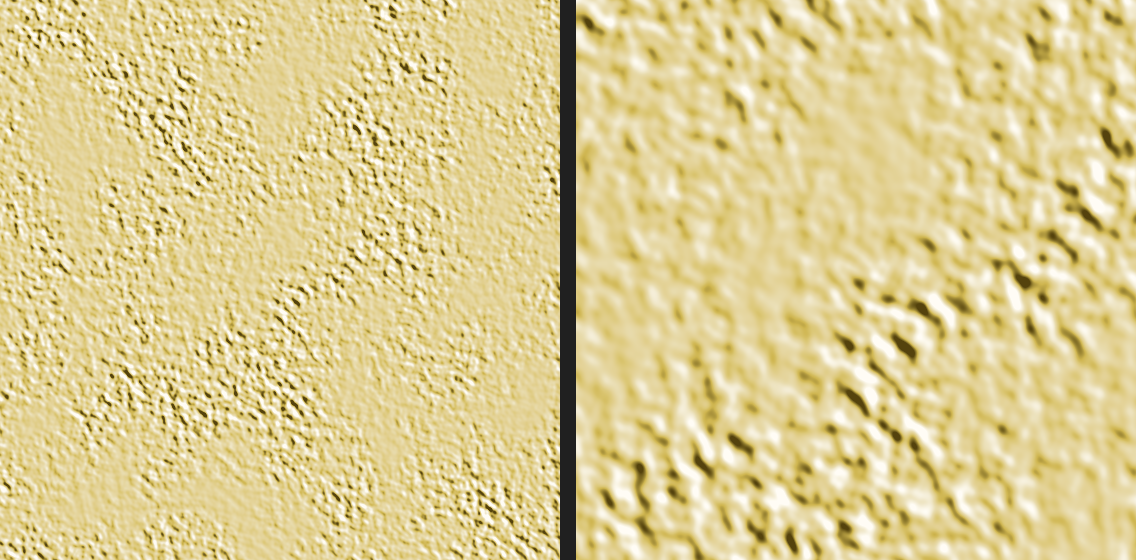
Left: the whole. Right: its middle third, enlarged.
Give the GLSL for this texture, as a three.js fragment shader.

```glsl
// Sandy yellow plaster: fine embossed grain lit from the upper right.
varying vec2 vUv;

#define GRAIN_FREQ 66.0     // main grains across the canvas
#define FINE_FREQ 127.0     // fine grit across the canvas
#define FINE_HEIGHT 0.45    // height of the grit against the grains
#define GRAIN_STRETCH 0.82  // below 1 lengthens grains across the light
#define LIGHT_ANGLE 0.62    // direction of the light in radians
#define RELIEF_STEP 0.005   // distance over which the slope is taken
#define CONTRAST 4.5        // scales the slope to unit spread
#define PATCH_FREQ 5.0      // size of rough and smooth patches
#define PATCH_DEPTH 1.3     // difference between those patches

const float TAU = 6.28318;

float hash(vec2 p) {
  vec3 q = fract(vec3(p.xyx) * 0.1031);
  q += dot(q, q.yzx + 33.33);
  return fract((q.x + q.y) * q.z);
}

vec2 rotate(vec2 p, float angle) {
  float c = cos(angle), s = sin(angle);
  return vec2(c * p.x - s * p.y, s * p.x + c * p.y);
}

// Contribution of one lattice corner with a random unit gradient
float corner(vec2 cell, vec2 offset) {
  float angle = TAU * hash(cell);
  return dot(vec2(cos(angle), sin(angle)), offset);
}

float gradientNoise(vec2 p) {
  vec2 i = floor(p), f = fract(p);
  vec2 u = f * f * f * (f * (f * 6.0 - 15.0) + 10.0);
  vec2 e = vec2(1.0, 0.0);
  float low = mix(corner(i, f), corner(i + e.xy, f - e.xy), u.x);
  float high = mix(corner(i + e.yx, f - e.yx), corner(i + e.xx, f - e.xx), u.x);
  return mix(low, high, u.y);
}

// Height of the surface; the x axis points to the light
float surfaceHeight(vec2 p) {
  p.y *= GRAIN_STRETCH;
  float grains = gradientNoise(rotate(p, 0.5) * GRAIN_FREQ + 210.0);
  float grit = gradientNoise(rotate(p, 1.2) * FINE_FREQ + 350.0);
  return grains + FINE_HEIGHT * grit;
}

// Rough and smooth areas, averaging about one
float roughness(vec2 p) {
  float broad = gradientNoise(p * PATCH_FREQ + 40.0);
  float small = gradientNoise(rotate(p, 0.7) * PATCH_FREQ * 2.7 + 90.0);
  return max(1.0 + PATCH_DEPTH * (broad + 0.7 * small), 0.3);
}

float ramp(float from, float to, float x) {
  return clamp((x - from) / (to - from), 0.0, 1.0);
}

// Shadow to highlight, stops placed by the spread of the shade
vec3 sandColor(float shade) {
  vec3 pit = vec3(0.33, 0.26, 0.05);
  vec3 olive = vec3(0.55, 0.47, 0.17);
  vec3 ochre = vec3(0.81, 0.71, 0.31);
  vec3 straw = vec3(0.86, 0.78, 0.46);
  vec3 sand = vec3(0.89, 0.82, 0.58);
  vec3 cream = vec3(0.91, 0.86, 0.68);
  vec3 ivory = vec3(0.95, 0.92, 0.82);
  vec3 glint = vec3(1.0, 0.99, 0.96);
  vec3 color = mix(pit, olive, ramp(-3.4, -2.6, shade));
  color = mix(color, ochre, ramp(-2.6, -1.65, shade));
  color = mix(color, straw, ramp(-1.65, -0.93, shade));
  color = mix(color, sand, ramp(-0.93, -0.14, shade));
  color = mix(color, cream, ramp(-0.14, 0.72, shade));
  color = mix(color, ivory, ramp(0.72, 1.65, shade));
  return mix(color, glint, ramp(1.65, 2.8, shade));
}

void main() {
  // Slope of the surface toward the light
  vec2 p = rotate(vUv, -LIGHT_ANGLE);
  vec2 stepToLight = vec2(0.5 * RELIEF_STEP, 0.0);
  float slope = surfaceHeight(p + stepToLight) - surfaceHeight(p - stepToLight);

  float shade = slope * CONTRAST * roughness(vUv);
  gl_FragColor = vec4(sandColor(shade), 1.0);
}
```
